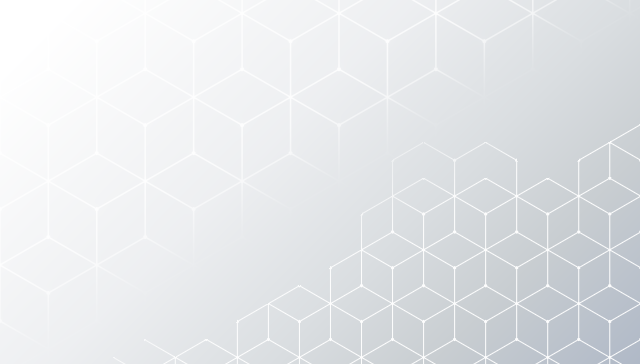
Reproduce this background procedurally as a Shadertoy shader.

```glsl
const float PI = 3.14159265;

// Rhombus lattice: hubs on a triangular grid, six spokes from each.
// Returns the distances to the nearest spoke and to the nearest joint.
vec2 cubeLattice(vec2 p, float size, out vec2 middle, out vec2 dir) {
    vec2 q = p / size;
    vec2 period = vec2(1.0, sqrt(3.0));
    vec2 hubA = round(q / period) * period;
    vec2 hubB = (floor(q / period) + 0.5) * period;
    vec2 hub = distance(q, hubA) < distance(q, hubB) ? hubA : hubB;
    vec2 local = q - hub;

    float angle = (floor(atan(local.y, local.x) * 3.0 / PI) + 0.5) * PI / 3.0;
    dir = vec2(cos(angle), sin(angle));
    float spoke = 1.0 / sqrt(3.0);
    float along = clamp(dot(local, dir), 0.0, spoke);
    middle = (hub + 0.5 * spoke * dir) * size;
    float joint = min(length(local), length(local - spoke * dir));
    return size * vec2(length(local - dir * along), joint);
}

// Antialiased coverage that keeps hairlines at their true weight
float stroke(float dist, float halfWidth, float pixel) {
    float edge = clamp(0.5 + (halfWidth - dist) / pixel, 0.0, 1.0);
    return edge * min(1.0, 2.0 * halfWidth / pixel + 0.1);
}

float ramp(float a, float b, float x) {
    return clamp((x - a) / (b - a), 0.0, 1.0);
}

// Diagonal gradient from white to blue grey
vec3 backdrop(vec2 uv) {
    float s = uv.x + 1.0 - uv.y;
    vec3 color = mix(vec3(1.0), vec3(0.93, 0.936, 0.945), ramp(0.2, 1.14, s));
    color = mix(color, vec3(0.855, 0.87, 0.882), ramp(1.14, 1.73, s));
    color = mix(color, vec3(0.785, 0.805, 0.82), ramp(1.73, 2.19, s));
    return mix(color, vec3(0.69, 0.725, 0.78), ramp(2.19, 2.75, s));
}

// Upper limit of the small lattice, a bent slope
float slopeHeight(float x) {
    float gentle = 0.46 * x - 0.1401;
    float steep = 1.67 * x - 1.25;
    float plateau = 0.5913 - 0.9 * max(0.0, x - 1.3767);
    return max(gentle, min(steep, plateau));
}

void mainImage(out vec4 fragColor, in vec2 fragCoord) {
    vec2 uv = fragCoord / iResolution.y;
    float pixel = 1.0 / iResolution.y;
    float depth = dot(vec2(uv.x, 1.0 - uv.y), vec2(0.5, 0.866));
    vec3 color = backdrop(uv);
    vec2 middle, dir;

    // Large lattice, fading toward the lower right
    vec2 large = cubeLattice(uv - vec2(0.532, 0.733), 0.2662, middle, dir);
    float ink = max(stroke(large.x, 0.0021, pixel), stroke(large.y, 0.0055, pixel));
    ink = 0.72 * ink + 0.2 * exp(-large.y / 0.008);
    color = mix(color, vec3(1.0), min(ink, 1.0) * (1.0 - smoothstep(0.66, 0.94, depth)));

    // Small lattice, kept spoke by spoke below the slope
    vec2 origin = vec2(1.2489, 0.4612);
    vec2 small = cubeLattice(uv - origin, 0.1705, middle, dir);
    middle += origin;
    float limit = slopeHeight(middle.x) - 0.0365 * step(0.9, abs(dir.y));
    ink = max(stroke(small.x, 0.0014, pixel), stroke(small.y, 0.0045, pixel));
    ink *= step(middle.y, limit) * mix(0.4, 0.95, smoothstep(0.87, 1.15, depth));
    color = mix(color, vec3(1.0), ink);

    fragColor = vec4(color, 1.0);
}
```
